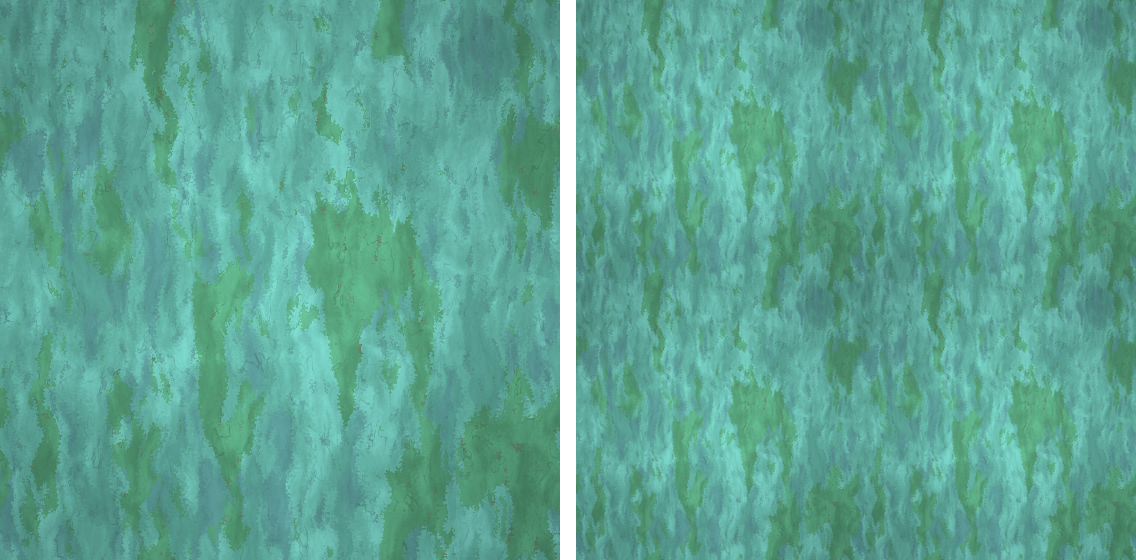
Left: one tile. Right: repeated 2 by 2.
Give the GLSL for this texture, as a Shadertoy shader.

```glsl
// Weathered teal paint with ragged vertical green stains, slate streaks and fine cracks; tiles.

const float PI = 3.14159265;

float hash(vec2 cell, float seed) {
    uvec2 q = uvec2(ivec2(cell)) * uvec2(1597u, 3812u) + uint(seed) * 7919u;
    uint n = (q.x ^ (q.y << 9)) * 747796405u + q.y * 2891u;
    n = ((n >> 15) ^ n) * 277803u;
    n = ((n >> 13) ^ n) * 668265u;
    return float((n >> 8) & 65535u) / 65535.0;
}

// Gradient noise whose lattice wraps after "period" cells
float wrapNoise(vec2 p, vec2 period, float seed) {
    vec2 cell = floor(p), f = p - cell;
    vec2 u = f * f * f * (f * (f * 6.0 - 15.0) + 10.0);
    float corner[4];
    for (int i = 0; i < 4; i++) {
        vec2 offset = vec2(i & 1, i >> 1);
        float angle = 2.0 * PI * hash(mod(cell + offset, period), seed);
        corner[i] = dot(vec2(cos(angle), sin(angle)), f - offset);
    }
    return mix(mix(corner[0], corner[1], u.x), mix(corner[2], corner[3], u.x), u.y);
}

float fbm(vec2 uv, vec2 period, int octaves, float seed) {
    float sum = 0.0, amplitude = 0.5;
    for (int i = 0; i < octaves; i++) {
        sum += amplitude * wrapNoise(uv * period, period, seed + float(i));
        period *= 2.0;
        amplitude *= 0.55;
    }
    return sum;
}

// Soft-edged threshold
float flake(float value, float level, float softness) {
    return smoothstep(level - softness, level + softness, value);
}

void mainImage(out vec4 fragColor, in vec2 fragCoord) {
    vec2 uv = fragCoord / iResolution.xy;

    // Grain jitter crumbles the paint edges, a slow warp bends the streaks
    vec2 grain = vec2(wrapNoise(uv * 210.0, vec2(210.0), 1.0),
                      wrapNoise(uv * 210.0, vec2(210.0), 2.0));
    vec2 bend = vec2(fbm(uv, vec2(9.0, 8.0), 3, 5.0), fbm(uv, vec2(14.0, 6.0), 3, 9.0));
    vec2 smoothUv = uv + bend * vec2(0.035, 0.06);
    vec2 ragged = smoothUv + grain * vec2(0.008, 0.013);

    // Teal coat: overlapping flakes of lighter and darker paint
    float broad = fbm(uv, vec2(4.0, 3.0), 3, 15.0);
    float streaks = fbm(ragged, vec2(17.0, 5.0), 5, 20.0);
    float clouds = fbm(smoothUv, vec2(22.0, 15.0), 4, 30.0);
    float coat = streaks + 0.45 * broad;
    vec3 color = mix(vec3(0.355, 0.645, 0.595), vec3(0.395, 0.710, 0.655), flake(coat, -0.10, 0.05));
    color = mix(color, vec3(0.425, 0.755, 0.705), 0.85 * flake(coat + 0.3 * clouds, 0.05, 0.05));
    color = mix(color, vec3(0.470, 0.810, 0.765), 0.6 * flake(coat + 0.6 * clouds, 0.17, 0.06));

    // Slate blue streaks worn through the coat
    float slate = fbm(ragged, vec2(21.0, 5.0), 4, 40.0) - 0.3 * broad;
    color = mix(color, vec3(0.345, 0.580, 0.590), 0.65 * flake(slate, 0.15, 0.06));
    float chips = fbm(ragged, vec2(46.0, 17.0), 3, 50.0);
    color = mix(color, vec3(0.330, 0.550, 0.540), 0.5 * flake(chips, 0.20, 0.04));

    // Green stains: tall patches with crumbling borders and a few small splinters
    float stain = fbm(ragged, vec2(9.0, 3.0), 5, 60.0)
                + 0.12 * fbm(ragged, vec2(50.0, 18.0), 3, 70.0);
    float splinters = fbm(ragged, vec2(30.0, 8.0), 4, 80.0) + 0.6 * stain;
    float green = max(flake(stain, 0.095, 0.009), 0.85 * flake(splinters, 0.22, 0.015));
    vec3 moss = mix(vec3(0.315, 0.595, 0.445), vec3(0.355, 0.670, 0.510),
                    flake(streaks + 0.5 * clouds, 0.0, 0.16));
    color = mix(color, moss, 0.95 * green);

    // Rare rust specks in the green
    float rust = flake(fbm(ragged, vec2(60.0, 26.0), 3, 90.0), 0.25, 0.03);
    color = mix(color, vec3(0.40, 0.46, 0.36), 0.55 * rust * green);

    // Faint cracks, brush fibres and fine grain
    float ridge = abs(fbm(smoothUv, vec2(15.0, 9.0), 4, 100.0));
    float cracks = (1.0 - smoothstep(0.0, 0.022, ridge)) * smoothstep(-0.02, 0.15, clouds);
    float fibres = fbm(smoothUv, vec2(75.0, 20.0), 3, 110.0);
    color *= 1.0 - 0.13 * cracks + 0.13 * fibres + 0.10 * clouds + 0.035 * grain.x;

    // Gentle darkening towards the borders, smooth across the wrap
    vec2 bow = sin(PI * uv);
    color *= mix(0.81, 1.07, 0.5 * dot(bow, bow));
    fragColor = vec4(color, 1.0);
}
```
